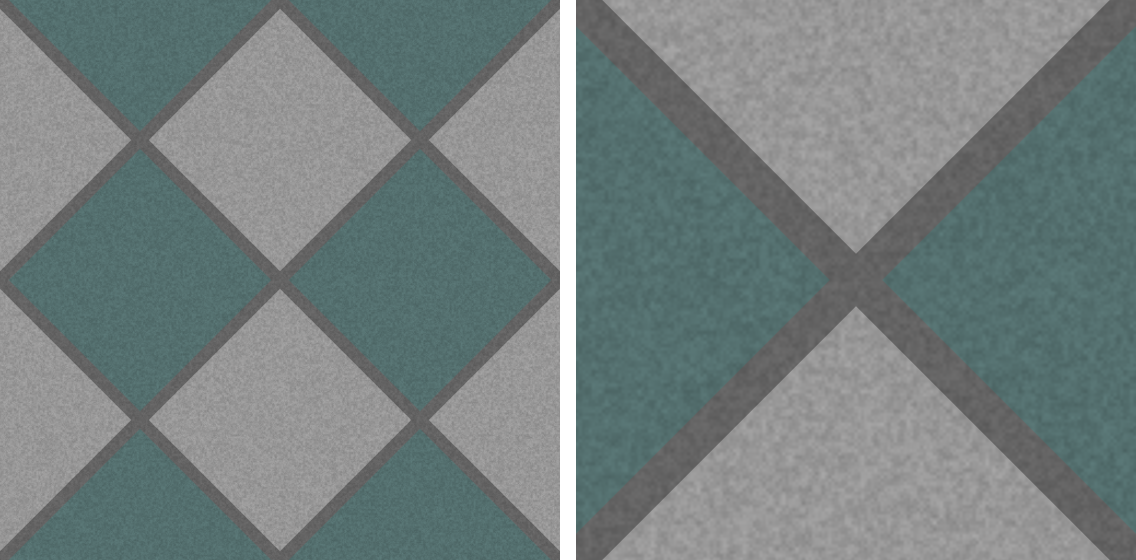
Left: the whole. Right: its middle third, enlarged.
Write a WebGL 2 fragment shader that draws this pattern.

```glsl
#version 300 es
precision highp float;

uniform vec2 u_resolution;
out vec4 fragColor;

const float REPEATS = 2.0;              // diamonds across and down
const float GROUT_HALF_WIDTH = 0.01105; // in canvas units
const vec3 TEAL = vec3(0.328, 0.435, 0.432);
const vec3 GREY = vec3(0.592, 0.590, 0.590);
const vec3 GROUT = vec3(0.390, 0.388, 0.388);
const float GRAIN_CELLS = 256.0;
const float COARSE_GRAIN = 0.13;
const float FINE_GRAIN = 0.09;

float hash(vec2 cell) {
    uvec2 q = uvec2(cell) * uvec2(1597u, 3571u);
    uint h = (q.x ^ (q.y << 7u)) * 26699u + q.y;
    h = (h ^ (h >> 15u)) * 739391u;
    h = (h ^ (h >> 13u)) * 668265u;
    h ^= h >> 16u;
    return float(h & 65535u) / 65535.0;
}

// Value noise that wraps over the unit square.
float wrappedNoise(vec2 uv, float cells) {
    vec2 p = uv * cells;
    vec2 f = fract(p);
    vec2 a = mod(floor(p), cells);
    vec2 b = mod(a + 1.0, cells);
    f = f * f * (3.0 - 2.0 * f);
    float low = mix(hash(a), hash(vec2(b.x, a.y)), f.x);
    float high = mix(hash(vec2(a.x, b.y)), hash(b), f.x);
    return mix(low, high, f.y);
}

void main() {
    vec2 uv = gl_FragCoord.xy / u_resolution;

    // Diagonal axes: grout lines lie on the integers.
    vec2 diagonal = REPEATS * vec2(uv.x + uv.y, uv.x - uv.y);
    vec2 cell = floor(diagonal);
    vec2 toLine = 0.5 - abs(fract(diagonal) - 0.5);
    float lineDistance = min(toLine.x, toLine.y) / (REPEATS * sqrt(2.0));

    // Alternating tiles
    float isGrey = mod(cell.x + cell.y, 2.0);
    vec3 tile = mix(TEAL, GREY, isGrey);

    // Grout with smoothed edges
    float edge = 0.7 / min(u_resolution.x, u_resolution.y);
    float tileMask = smoothstep(-edge, edge, lineDistance - GROUT_HALF_WIDTH);
    vec3 color = mix(GROUT, tile, tileMask);

    // Fine surface grain
    float coarse = wrappedNoise(uv, GRAIN_CELLS) - 0.5;
    float fine = wrappedNoise(uv, GRAIN_CELLS * 2.0) - 0.5;
    color *= 1.0 + COARSE_GRAIN * coarse + FINE_GRAIN * fine;

    fragColor = vec4(color, 1.0);
}
```
